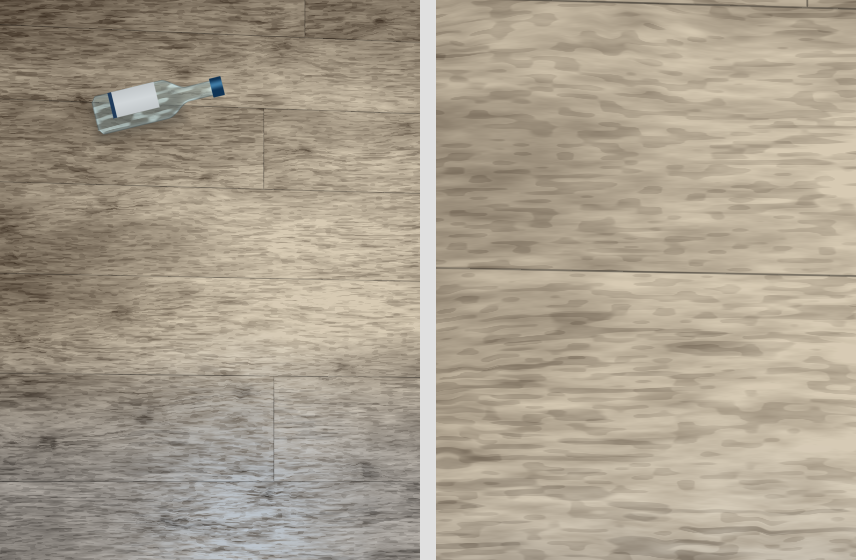
Left: the whole. Right: its middle third, enlarged.
Write a Shadertoy shader that draws this texture.

```glsl
float hash(vec2 p) {
    p = fract(p * vec2(0.1031, 0.1130) + 0.37);
    p += dot(p, p.yx + 33.33);
    return fract((p.x + p.y) * p.x * 17.3);
}

float noise(vec2 p) {
    vec2 i = floor(p), f = fract(p);
    f = f * f * (3.0 - 2.0 * f);
    return mix(mix(hash(i), hash(i + vec2(1, 0)), f.x),
               mix(hash(i + vec2(0, 1)), hash(i + vec2(1, 1)), f.x), f.y);
}

float fbm(vec2 p) {
    float sum = 0.0, amp = 0.53;
    for (int i = 0; i < 4; i++) {
        sum += amp * noise(p);
        p = p * 2.03 + 17.1;
        amp *= 0.5;
    }
    return sum;
}

float box(vec2 p, vec2 center, vec2 halfSize) {
    vec2 d = abs(p - center) - halfSize;
    return length(max(d, 0.0)) + min(max(d.x, d.y), 0.0);
}

float cover(float d, float px) { return 1.0 - smoothstep(-px, px, d); }

// Glass bottle lying on its side; b.x runs from base to cap
vec3 addBottle(vec3 floorColor, vec2 p, float px) {
    vec2 b = p - vec2(0.226, 1.056);
    b = vec2(dot(b, vec2(0.972, 0.236)), dot(b, vec2(-0.236, 0.972)));
    float radius = mix(0.047, 0.018, smoothstep(0.17, 0.228, b.x));
    radius -= 0.012 * smoothstep(0.012, 0.0, b.x);
    float glass = max(abs(b.y) - radius, abs(b.x - 0.148) - 0.148);
    float shadow = smoothstep(0.025, -0.01, box(b, vec2(0.1, -0.02), vec2(0.1, 0.036)));
    vec3 col = floorColor * (1.0 - 0.22 * shadow);

    float rim = smoothstep(-0.012, 0.0, glass);
    float glint = smoothstep(0.55, 0.85, noise(b * vec2(30, 110) + 4.0));
    vec3 body = mix(col * vec3(0.92, 0.98, 1.0), vec3(0.57, 0.64, 0.65), 0.35 + 0.3 * rim);
    body += 0.25 * glint * vec3(0.8, 0.95, 1.0);
    body *= 1.0 - 0.3 * smoothstep(-0.004, 0.0, glass);
    col = mix(col, body, cover(glass, px));

    float stripe = box(b, vec2(0.047, 0.016), vec2(0.005, 0.031));
    float label = box(b, vec2(0.103, 0.016), vec2(0.052, 0.031));
    col = mix(col, vec3(0.12, 0.23, 0.36), cover(stripe, px));
    col = mix(col, vec3(0.82, 0.84, 0.85) - 2.0 * abs(b.y - 0.016), cover(label, px));

    float cap = box(b, vec2(0.299, 0.0), vec2(0.012, 0.021)) - 0.002;
    vec3 capColor = mix(vec3(0.06, 0.20, 0.33), vec3(0.25, 0.48, 0.64),
                        smoothstep(0.014, 0.0, abs(b.y - 0.006)));
    return mix(col, capColor, cover(cap, px));
}

void mainImage(out vec4 fragColor, in vec2 fragCoord) {
    vec2 p = fragCoord / iResolution.x;
    float px = 0.75 / iResolution.x;
    float t = 1.0 - fragCoord.y / iResolution.y;

    // Rows of planks, slightly tilted and widening towards the viewer
    float s = t - (p.x - 0.5) * 0.04 * (0.86 - t);
    float k = (sqrt(0.015 + 0.03 * (s - 0.06)) - 0.1225) / 0.015;
    float row = floor(k), f = k - row;
    float joints[7] = float[7](0.726, 2.0, 0.628, 2.0, 2.0, 0.652, 2.0);
    float joint = joints[int(clamp(row + 1.0, 0.0, 6.0))];
    float seed = hash(vec2(row * 3.0 + 11.0, step(joint, p.x) * 7.0 + 2.0));

    // Knots darken the wood and bend the grain around them
    float knot = 0.0, bend = 0.0;
    for (int i = 0; i < 18; i++) {
        float n = float(i);
        vec2 c = vec2(fract(n * 0.618 + 0.4), 1.333 * fract(n * 0.523 + 0.07));
        float size = 0.6 + hash(vec2(n, 5.0));
        vec2 q = (p - c) / size;
        q += 0.018 * (vec2(noise(p * 70.0), noise(p * 70.0 + 9.0)) - 0.5);
        vec2 wide = q * vec2(13, 27);
        bend += wide.y * exp(-dot(wide, wide));
        q *= vec2(62, 110);
        knot += exp(-dot(q, q)) + 0.3 * exp(-0.12 * dot(q, q));
    }

    // Grain: broad figure, contour rings, fine streaks and sharp pores
    vec2 g = p + seed * vec2(7.0, 3.0);
    g.y += 0.02 * bend + 0.012 * (noise(g * vec2(6, 9)) - 0.5);
    float broad = fbm(g * vec2(2.2, 11));
    float rings = sin(65.0 * fbm(g * vec2(1.4, 5.0)));
    float fine = fbm(g * vec2(26, 170));
    float pores = smoothstep(0.58, 0.72, noise(g * vec2(58, 300)));
    float cracks = smoothstep(0.62, 0.72, noise(g * vec2(20, 230) + 31.0));
    cracks *= smoothstep(0.35, 0.65, noise(g * vec2(5, 22) + 7.0));

    // Window light: dim upper left, warm sheen at right, cool glare below
    vec2 w = (vec2(p.x, t) - vec2(0.72, 0.46)) / vec2(0.3, 0.27);
    float sheen = exp(-dot(w, w));
    vec2 c = (vec2(p.x, t) - vec2(0.59, 0.96)) / vec2(0.22, 0.21);
    float glare = exp(-dot(c, c));
    float tone = 0.62 + 0.75 * (broad - 0.5) + 0.05 * rings + 0.5 * (fine - 0.5);
    tone += 0.1 * (seed - 0.5) - 0.16 * pores - 0.22 * cracks - 0.45 * min(knot, 1.0);
    tone += 0.36 * sheen + 0.1 * smoothstep(0.1, 0.5, t);
    tone -= 0.16 * smoothstep(0.4, 0.0, p.x) + 0.13 * smoothstep(0.3, 0.0, t);

    vec3 col = mix(vec3(0.34, 0.29, 0.235), vec3(0.76, 0.71, 0.625), clamp(tone, -0.25, 1.2));
    float luma = dot(col, vec3(0.3, 0.59, 0.11));
    col = mix(col, luma * vec3(1.02, 1.0, 0.985), 0.75 * smoothstep(0.55, 0.9, t));
    float shine = glare * clamp(0.55 + 1.6 * (fine - 0.45) - 0.25 * pores, 0.0, 0.9);
    col = mix(col, vec3(0.75, 0.79, 0.83), shine);

    // Thin seams of uneven strength between rows and at plank ends
    float rowGap = min(f, 1.0 - f) * (0.1225 + 0.015 * k) * 1.333;
    float gap = min(rowGap, abs(p.x - joint));
    float strength = 0.22 + 0.33 * noise(p * 14.0 + 3.0);
    col *= 1.0 - strength * cover(gap - 0.0007, px);

    fragColor = vec4(addBottle(col, p, px), 1.0);
}
```
